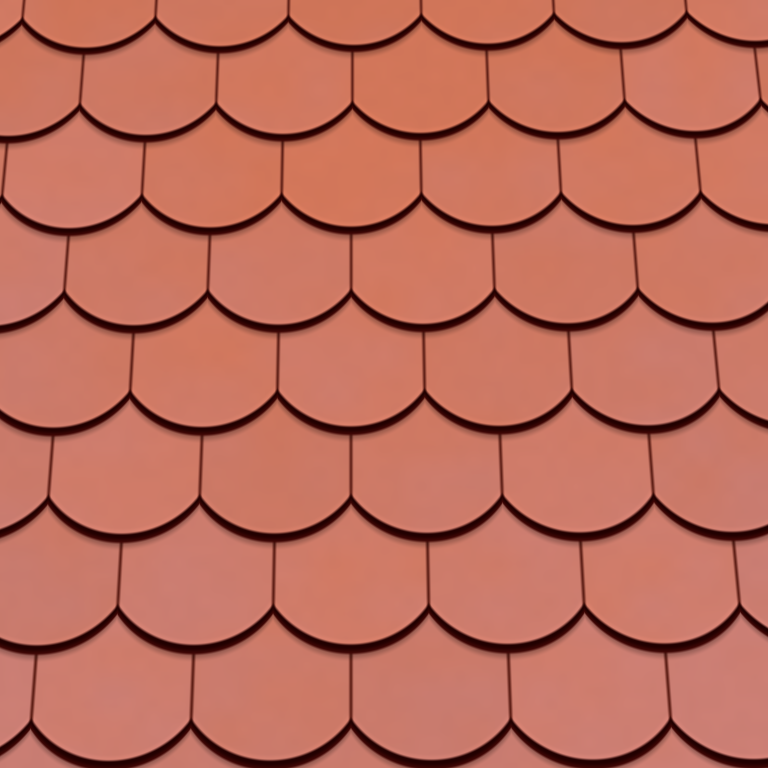
Write a Shadertoy shader that draws this texture.

```glsl
// Terracotta roof of overlapping scalloped tiles, rows shrinking towards the top.

const vec3 ORANGE_CLAY = vec3(0.820, 0.462, 0.350);
const vec3 PINK_CLAY   = vec3(0.793, 0.492, 0.452);
const vec3 JOINT       = vec3(0.360, 0.115, 0.080);
const vec3 GAP_DARK    = vec3(0.130, 0.000, 0.000);
const vec3 GAP_WARM    = vec3(0.250, 0.025, 0.018);
const int   LAST_ROW = 8;
const float CENTER_X = 0.457;   // the column of joints that stays vertical

float hash(vec2 p) {
    vec3 q = fract(vec3(p.xyx) * 0.1031);
    q += dot(q, q.yzx + 33.33);
    return fract((q.x + q.y) * q.z);
}

float noise(vec2 p) {
    vec2 i = floor(p), f = fract(p);
    f = f * f * (3.0 - 2.0 * f);
    return mix(mix(hash(i), hash(i + vec2(1, 0)), f.x),
               mix(hash(i + vec2(0, 1)), hash(i + vec2(1, 1)), f.x), f.y);
}

// Perspective: tile width at a height, row pitch, and height of a row's cusps
float tileWidth(float y) { return 0.1732 + 0.03835 * (y - 0.026); }
float rowPitch(float row) { return 0.1102 + 0.00592 * row; }
float cuspHeight(float row, float x) {
    float tilt = 0.010 / (1.0 + 0.4 * row);
    return 0.0188 + row * (0.1102 + 0.00296 * row) + tilt * (0.46 - x);
}

// Circular arc over u in -1..1 with the given sag: x = drop, y = slope
vec2 arc(float u, float sag) {
    float radius = (1.0 + sag * sag) / (2.0 * sag);
    float h = sqrt(radius * radius - u * u);
    return vec2(h - radius + sag, u / h);
}

// Clay face: broad drift from orange to pink, slight tint per tile, faint mottling
vec3 clay(vec2 p, vec2 id) {
    float pink = -0.08 + 0.85 * p.y + 0.65 * abs(p.x - 0.5);
    pink += 0.30 * (hash(id + 17.0) - 0.5);
    pink += 0.35 * (noise(p * vec2(16.0, 20.0) + id * 3.7) - 0.5);
    float light = 1.0 + 0.025 * (hash(id + 51.0) - 0.5);
    light += 0.015 * (noise(p * 60.0) - 0.5);
    return mix(ORANGE_CLAY, PINK_CLAY, clamp(pink, 0.0, 1.0)) * light;
}

// Paint one row, its dark underside and its shadow over the rows below it
vec3 paintRow(vec3 color, vec2 p, float row, float soft) {
    float width = tileWidth(p.y);
    float pitch = rowPitch(row);
    float shift = 0.005 * exp(-row);   // the top course sits slightly to the right
    float column = (p.x - CENTER_X - shift) / width + 0.5 * mod(row + 1.0, 2.0);
    float u = fract(column) * 2.0 - 1.0;

    // Distance below the scalloped edge, measured across it
    vec2 curve = arc(u, 0.36 * pitch / (0.5 * width));
    float below = p.y - cuspHeight(row, p.x) - curve.x * 0.5 * width;
    float edge = below * inversesqrt(1.0 + curve.y * curve.y);
    float thickness = 0.085 * pitch;

    // Soft shadow, then the gap under the tile
    color *= mix(0.76, 1.0, smoothstep(0.0, 0.011, below - thickness));
    vec3 gap = mix(GAP_DARK, GAP_WARM, smoothstep(0.3, 1.0, below / thickness));
    color = mix(gap, color, smoothstep(-soft, soft, below - thickness));

    // Face with a thin lit rim and a joint on each side
    vec3 face = clay(p, vec2(floor(column) + 20.0, row));
    face *= 1.0 + 0.05 * smoothstep(-0.008, -0.002, edge);
    float jointDistance = 0.5 * (1.0 - abs(u)) * width;
    float joint = 1.0 - smoothstep(-soft, soft, jointDistance - 0.0095 * width);
    face = mix(face, JOINT, joint);
    return mix(face, color, smoothstep(-soft, soft, edge));
}

void mainImage(out vec4 fragColor, in vec2 fragCoord) {
    vec2 p = fragCoord / iResolution.xy;
    p.y = 1.0 - p.y;   // measure downwards from the top of the roof
    float soft = max(0.0023, 0.8 / iResolution.y);

    // Upper rows overlap lower ones
    vec3 color = PINK_CLAY;
    for (int row = LAST_ROW; row >= 0; row--) {
        color = paintRow(color, p, float(row), soft);
    }
    fragColor = vec4(color, 1.0);
}
```
